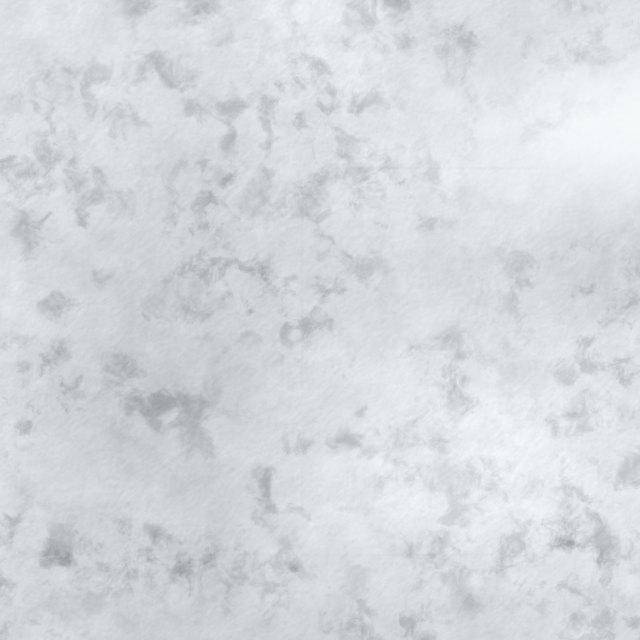
This texture is drawn by a three.js fragment shader. Its source:

```glsl
// Pale cool-grey marble with soft light pools, smoky flecks and fine leathery grain.
varying vec2 vUv;

float hash(vec2 p) {
  return fract(sin(dot(p, vec2(127.1, 311.7))) * 43758.5453);
}

float noise(vec2 p) {
  vec2 cell = floor(p);
  vec2 f = fract(p);
  f = f * f * (3.0 - 2.0 * f);
  float low = mix(hash(cell), hash(cell + vec2(1.0, 0.0)), f.x);
  float high = mix(hash(cell + vec2(0.0, 1.0)), hash(cell + vec2(1.0, 1.0)), f.x);
  return mix(low, high, f.y);
}

// Rotated octaves, normalised to 0..1
float fbm(vec2 p, float gain) {
  mat2 turn = mat2(0.8, 0.6, -0.6, 0.8);
  float sum = 0.0;
  float total = 0.0;
  float amplitude = 1.0;
  for (int i = 0; i < 5; i++) {
    sum += amplitude * noise(p);
    total += amplitude;
    p = turn * p * 2.03 + 17.3;
    amplitude *= gain;
  }
  return sum / total;
}

// Soft elliptical pool of light or shade
float pool(vec2 uv, vec2 centre, vec2 radius) {
  vec2 d = (uv - centre) / radius;
  return exp(-dot(d, d));
}

float lighting(vec2 uv) {
  float light = 0.872;
  light += 0.10 * pool(uv, vec2(1.00, 0.81), vec2(0.27, 0.13));
  light += 0.055 * pool(uv, vec2(0.78, 0.25), vec2(0.30, 0.20));
  light += 0.05 * pool(uv, vec2(0.50, 1.00), vec2(0.11, 0.14));
  light += 0.03 * pool(uv, vec2(0.72, 0.70), vec2(0.18, 0.10));
  light -= 0.085 * pool(uv, vec2(0.28, 0.40), vec2(0.19, 0.30));
  light -= 0.055 * pool(uv, vec2(1.00, 0.58), vec2(0.32, 0.12));
  light -= 0.045 * pool(uv, vec2(0.45, 0.00), vec2(0.55, 0.14));
  light -= 0.03 * pool(uv, vec2(0.82, 0.93), vec2(0.16, 0.07));
  return light;
}

// Ragged dark wisps, gathered in patches
float flecks(vec2 uv, float scale, vec2 seed) {
  vec2 p = uv * scale + seed;
  vec2 warp = vec2(noise(p * 1.7 + 4.7), noise(p * 1.7 + 31.2)) - 0.5;
  float patches = smoothstep(0.25, 0.80, noise(uv * 7.0 + seed));
  return smoothstep(0.50, 0.80, fbm(p + 0.4 * warp, 0.62)) * patches;
}

// Embossed relief: height difference along the light direction
float relief(vec2 uv, float scale) {
  vec2 p = uv * scale;
  p += 1.5 * noise(p * 0.35);
  return noise(p) - noise(p + vec2(0.35, -0.45));
}

// Faint broken joint where a coordinate crosses a line
float seam(float across, float along, float seed) {
  float gaps = smoothstep(0.40, 0.75, noise(vec2(along * 9.0, seed)));
  return (1.0 - smoothstep(0.0005, 0.0035, abs(across))) * gaps;
}

vec3 marbleColour(float tone) {
  vec3 coolTint = vec3(-0.015, 0.007, 0.017);
  float whiteness = smoothstep(0.93, 1.0, tone);
  return vec3(tone) + coolTint * (1.0 - 0.75 * whiteness);
}

void main() {
  vec2 uv = vUv;
  float tone = lighting(uv);
  float veil = 1.0 - 0.85 * pool(uv, vec2(1.00, 0.81), vec2(0.27, 0.13));

  // Cloudy mottling and smoky flecks
  tone += 0.06 * (fbm(uv * 9.0 + 3.1, 0.65) - 0.5) * veil;
  tone += 0.08 * (fbm(uv * 28.0 + 8.4, 0.6) - 0.5) * veil;
  tone -= 0.14 * flecks(uv, 19.0, vec2(2.3, 9.1)) * veil;
  tone -= 0.12 * flecks(uv, 32.0, vec2(41.7, 6.2)) * veil;

  // Surface grain
  tone += (0.026 * relief(uv, 150.0) + 0.018 * relief(uv, 270.0)) * veil;

  // Slab joints
  tone -= 0.012 * seam(uv.x - 0.472, uv.y, 1.5);
  tone -= 0.016 * seam(uv.y - 0.737, uv.x, 7.5);
  tone -= 0.014 * seam(uv.y - 0.133, uv.x, 13.5);

  gl_FragColor = vec4(clamp(marbleColour(tone), 0.0, 0.985), 1.0);
}
```
